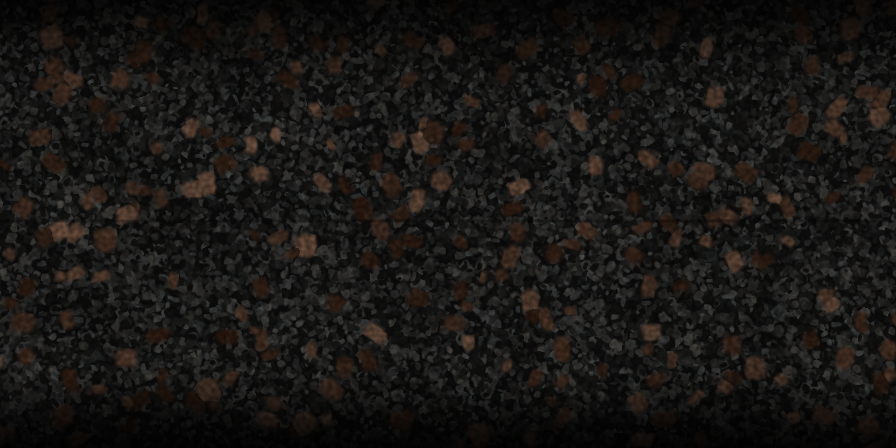
Write a Shadertoy shader that draws this texture.

```glsl
// Dark polished granite: layers of small grey mineral grains over near-black,
// with sparse rust and tan crystals on top. Grains are rotated, warped blobs
// on jittered grids; the slab fades to black at its top and bottom edges.

vec3 hash3(vec2 p) {
    vec3 q = fract(vec3(p.xyx) * vec3(0.1031, 0.1030, 0.0973));
    q += dot(q, q.yxz + 33.33);
    return fract((q.xxy + q.yzz) * q.zyx);
}

float cornerSlope(vec2 cell, vec2 offset) {
    return dot(hash3(cell + 71.0).xy * 2.0 - 1.0, offset);
}

// Gradient noise, roughly -0.7 to 0.7
float gradientNoise(vec2 p) {
    vec2 i = floor(p), f = fract(p);
    vec2 u = f * f * f * (f * (f * 6.0 - 15.0) + 10.0);
    vec2 e = vec2(1.0, 0.0);
    float low = mix(cornerSlope(i, f), cornerSlope(i + e, f - e), u.x);
    float high = mix(cornerSlope(i + e.yx, f - e.yx), cornerSlope(i + 1.0, f - 1.0), u.x);
    return mix(low, high, u.y);
}

// Strongest grain at p: xyz = its random traits, w = soft coverage
vec4 grains(vec2 p, float density, float share) {
    p *= density;
    vec2 cell = floor(p);
    vec4 best = vec4(0.0);
    for (int y = -1; y <= 1; y++) {
        for (int x = -1; x <= 1; x++) {
            vec2 id = cell + vec2(x, y);
            vec3 place = hash3(id + density * 7.3);
            vec3 traits = hash3(id + density * 13.7 + 5.0);
            if (place.z > share) continue;

            float angle = place.z * 40.0;
            float c = cos(angle), s = sin(angle);
            vec2 q = mat2(c, s, -s, c) * (p - id - place.xy);
            q.y *= 1.0 + 0.8 * traits.x;

            // Blend of ellipse and box gives blunt crystal corners
            float d = mix(length(q), max(abs(q.x), abs(q.y)), 0.5);
            float radius = 0.25 + 0.3 * traits.y;
            float cover = 1.0 - smoothstep(radius - 0.14, radius + 0.14, d);
            if (cover > best.w) best = vec4(traits, cover);
        }
    }
    return best;
}

void mainImage(out vec4 fragColor, in vec2 fragCoord) {
    vec2 p = fragCoord / iResolution.y;
    vec2 warped = p + 0.007 * vec2(gradientNoise(p * 45.0), gradientNoise(p * 45.0 + 17.5));

    // Grey minerals, coarse to fine
    vec3 color = vec3(0.038, 0.039, 0.038);
    for (int i = 0; i < 4; i++) {
        vec4 g = grains(warped, 28.0 + 10.0 * float(i), 0.92);
        vec3 tint = mix(vec3(1.04, 1.0, 0.93), vec3(0.94, 1.0, 1.0), g.x);
        vec3 grey = tint * (0.042 + 0.165 * pow(g.z, 1.5));
        color = mix(color, grey, g.w);
    }

    // Rust and tan crystals
    vec4 crystal = grains(warped + 3.7, 20.0, 0.3);
    vec3 brown = mix(vec3(0.15, 0.085, 0.05), vec3(0.37, 0.27, 0.21), pow(crystal.z, 1.6));
    color = mix(color, brown, 0.85 * crystal.w);

    // Mottling inside the grains and broad cloudy variation
    color *= 1.0 + 0.6 * gradientNoise(p * 85.0) + 0.35 * gradientNoise(p * 5.0 + 9.0);

    // Faint joint across the middle
    float joint = 1.0 - smoothstep(0.001, 0.006, abs(p.y - 0.507));
    color *= 1.0 - 0.3 * joint;

    // Fade at the upper and lower edges
    color *= mix(0.12, 1.0, smoothstep(-0.02, 0.2, p.y));
    color *= mix(0.2, 1.0, smoothstep(-0.04, 0.24, 1.0 - p.y));

    fragColor = vec4(color, 1.0);
}
```
